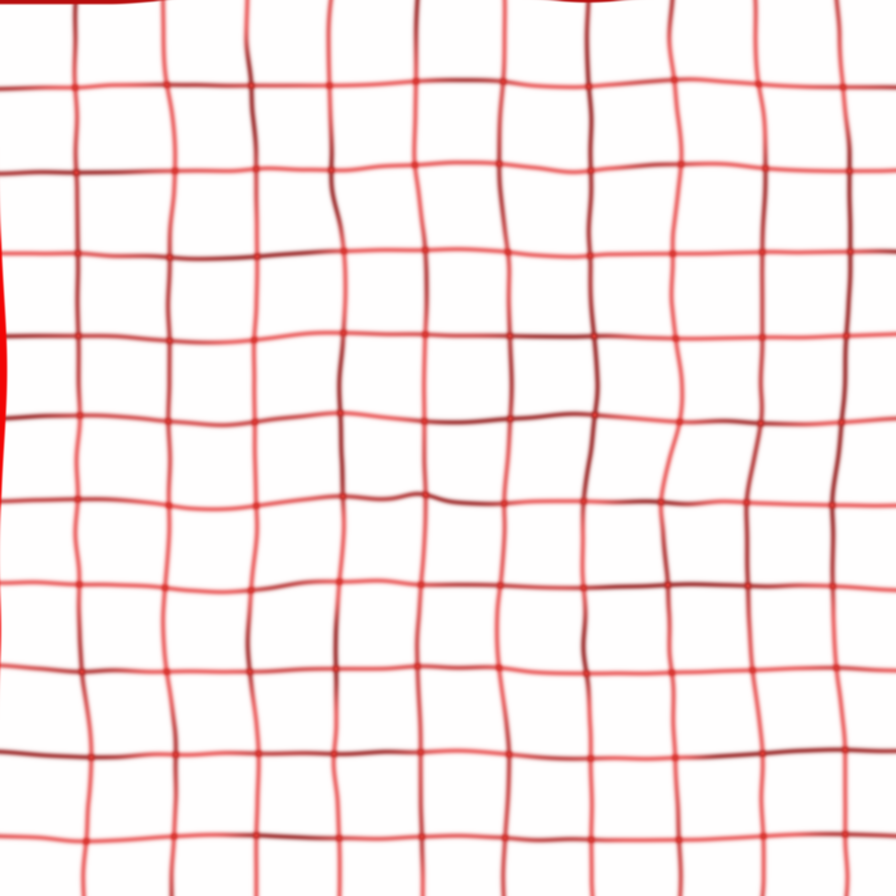
Write a WebGL 1 fragment shader that draws this pattern.

```glsl
precision highp float;
// A hand-drawn red grid of wavering ink lines on white paper.

uniform vec2 u_resolution;

const float CELLS = 10.667;

float hash(vec2 p) {
  return fract(sin(dot(p, vec2(127.1, 311.7))) * 43758.5453);
}

float noise(vec2 p) {
  vec2 i = floor(p);
  vec2 f = fract(p);
  f = f * f * (3.0 - 2.0 * f);
  return mix(mix(hash(i), hash(i + vec2(1.0, 0.0)), f.x),
             mix(hash(i + vec2(0.0, 1.0)), hash(i + vec2(1.0, 1.0)), f.x), f.y);
}

float bump(float x, float center, float width) {
  float t = (x - center) / width;
  return exp(-t * t);
}

// Sideways drift of a line; neighbouring lines drift partly together.
float wobble(float line, float along, float amount, float seed) {
  float slow = noise(vec2(line * 0.55 + seed, along * 0.7 + seed)) - 0.5;
  float fine = noise(vec2(line * 7.3 + seed, along * 2.2)) - 0.5;
  return amount * slow + 0.035 * fine;
}

// Soft cross-section of a pen stroke, in cells.
float stroke(float dist) {
  return bump(dist, 0.0, 0.037);
}

// Ink colour, dulling towards maroon along parts of each line.
vec3 inkTint(float line, float along, float seed) {
  float dull = smoothstep(0.35, 0.85, noise(vec2(line * 5.7 + seed, along * 0.9)));
  return mix(vec3(0.93, 0.47, 0.47), vec3(0.67, 0.30, 0.30), dull);
}

void main() {
  vec2 uv = gl_FragCoord.xy / u_resolution;
  // Grid coordinates run from the upper left corner.
  vec2 p = vec2(uv.x, 1.0 - uv.y) * CELLS;
  vec2 line = max(floor(p + 0.5), 1.0);

  // Displacement of the nearest lines, with one kink in a row.
  float shiftX = wobble(line.x, p.y, 0.26, 3.7);
  float shiftY = wobble(line.y, p.x, 0.17, 19.2);
  if (line.y == 6.0) shiftY -= 0.11 * bump(p.x, 5.0, 0.28);

  float inkX = stroke(p.x - line.x - shiftX);
  float inkY = stroke(p.y - line.y - shiftY);

  // Multiply the strokes over the paper, brightening the crossings.
  vec3 color = vec3(1.0, 0.995, 0.995);
  color *= mix(vec3(1.0), inkTint(line.x, p.y, 41.0), inkX);
  color *= mix(vec3(1.0), inkTint(line.y, p.x, 73.0), inkY);
  color = mix(color, vec3(0.85, 0.22, 0.20), inkX * inkY);

  // Solid red slivers along the left and top edges.
  float leftWidth = 0.085 * bump(p.y, 4.4, 1.2) + 0.015 * bump(p.y, 7.5, 0.6);
  float topWidth = 0.05 * (1.0 - smoothstep(1.3, 2.2, p.x))
                 + 0.03 * bump(p.x, 7.0, 0.4);
  float soft = 0.02;
  float left = 1.0 - smoothstep(-soft, soft, p.x - leftWidth);
  float top = 1.0 - smoothstep(-soft, soft, p.y - topWidth);
  left *= smoothstep(0.0, 0.02, leftWidth);
  top *= smoothstep(0.0, 0.02, topWidth);
  color = mix(color, vec3(0.72, 0.05, 0.05), top);
  color = mix(color, vec3(0.95, 0.02, 0.02), left);

  gl_FragColor = vec4(color, 1.0);
}
```
